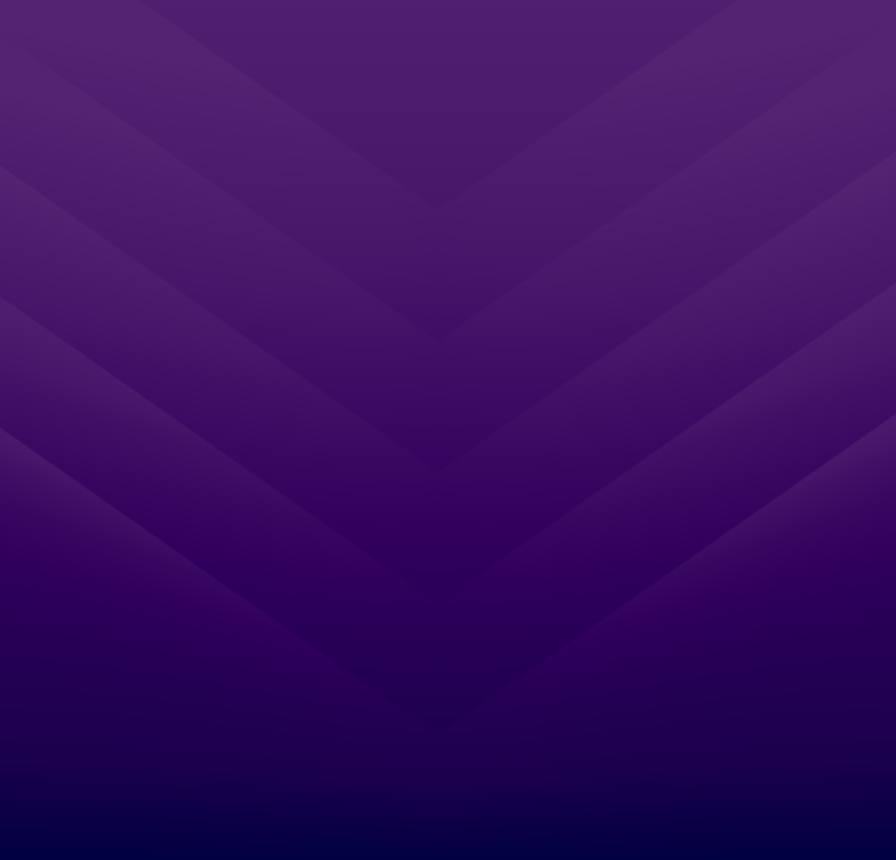
This background is drawn by a Shadertoy shader. Its source:

```glsl
#define BANDS 5
#define TIP_X 0.489
#define TIP_Y 0.146
#define SPACING 0.1525
#define SLOPE 0.70
#define LIFT 0.35
#define TIP_LIGHT 0.17
#define FADE 12.5
#define FADE_STRETCH 0.22

const vec3 LILAC  = vec3(0.322, 0.140, 0.445);
const vec3 VIOLET = vec3(0.278, 0.088, 0.415);
const vec3 PLUM   = vec3(0.190, 0.000, 0.362);
const vec3 INDIGO = vec3(0.105, 0.000, 0.302);
const vec3 NIGHT  = vec3(0.000, 0.000, 0.255);

float ramp(float start, float end, float value) {
    return clamp((value - start) / (end - start), 0.0, 1.0);
}

// Vertical palette: depth 0 is the top, 1 is the bottom
vec3 depthColor(float depth) {
    vec3 color = mix(LILAC, VIOLET, ramp(-0.10, 0.25, depth));
    color = mix(color, PLUM, ramp(0.25, 0.59, depth));
    color = mix(color, INDIGO, ramp(0.59, 0.88, depth));
    return mix(color, NIGHT, ramp(0.88, 1.0, depth));
}

// Light below each chevron edge, strongest at the sides
float chevronLift(vec2 p, float aspect, float softness) {
    float across = abs(p.x - TIP_X * aspect);
    float height = p.y - TIP_Y - SLOPE * across;
    float side = across / (0.5 * aspect);
    float lift = 0.0;

    // Lower bands cover the ones above
    for (int i = BANDS - 1; i >= 0; i--) {
        float level = float(i);
        float below = level * SPACING - height;
        float fade = FADE / (1.0 + FADE_STRETCH * level);
        float glow = exp(-max(below, 0.0) * fade);
        float mask = smoothstep(-softness, softness, below);
        lift = mix(lift, LIFT * mix(TIP_LIGHT, 1.0, side) * glow, mask);
    }
    return lift;
}

void mainImage(out vec4 fragColor, in vec2 fragCoord) {
    vec2 p = fragCoord / iResolution.y;
    float aspect = iResolution.x / iResolution.y;
    float softness = 0.001 + 1.0 / iResolution.y;

    float depth = 1.0 - p.y - chevronLift(p, aspect, softness);
    fragColor = vec4(depthColor(depth), 1.0);
}
```
